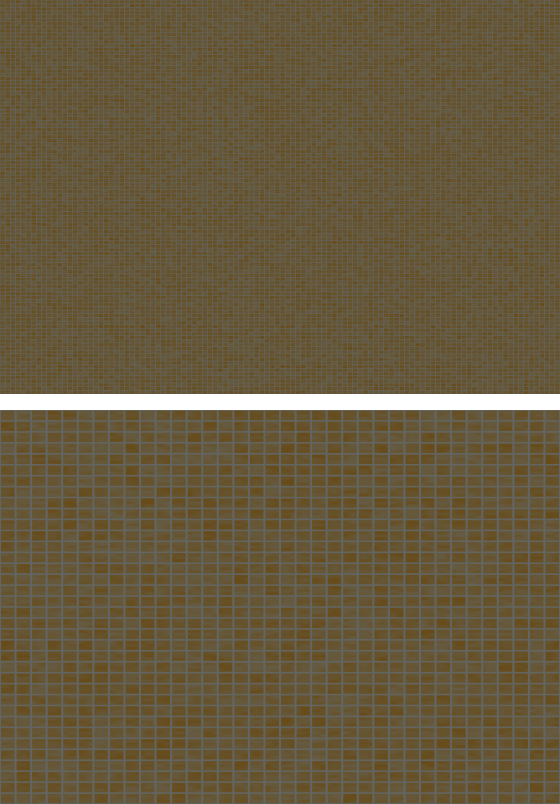
Top: the whole. Bottom: its middle third, enlarged.
Write a Shadertoy shader that draws this texture.

```glsl
const vec2 TILE_COUNT = vec2(108.0, 108.0);
const vec2 GROUT_WIDTH = vec2(0.13, 0.14);
const vec3 BROWN_GLAZE = vec3(0.405, 0.290, 0.085);
const vec3 GREY_GLAZE = vec3(0.395, 0.368, 0.290);
const vec3 GROUT_COLOR = vec3(0.385, 0.398, 0.385);

float hash(vec2 p) {
    vec3 q = fract(vec3(p.xyx) * 0.1031);
    q += dot(q, q.yzx + 33.33);
    return fract((q.x + q.y) * q.z);
}

float valueNoise(vec2 p) {
    vec2 cell = floor(p);
    vec2 f = fract(p);
    f = f * f * (3.0 - 2.0 * f);
    float low = mix(hash(cell), hash(cell + vec2(1.0, 0.0)), f.x);
    float high = mix(hash(cell + vec2(0.0, 1.0)), hash(cell + vec2(1.0)), f.x);
    return mix(low, high, f.y);
}

// Total line width between zero and p, with one line per unit
vec2 lineIntegral(vec2 p, vec2 width) {
    return floor(p) * width + min(fract(p), width);
}

// Box-filtered grid lines, centred on the cell borders
float gridCoverage(vec2 p, vec2 width, vec2 footprint) {
    vec2 start = p + 0.5 * width - 0.5 * footprint;
    vec2 lines = (lineIntegral(start + footprint, width)
                - lineIntegral(start, width)) / footprint;
    return 1.0 - (1.0 - lines.x) * (1.0 - lines.y);
}

// Glaze varies gently per tile, with streaks inside each tile
vec3 tileColor(vec2 p, vec3 brown, vec3 grey) {
    vec2 id = floor(p);
    float shade = hash(id + 17.0) - 0.5;
    float patches = valueNoise(id * 0.13 + 5.0) - 0.5;
    float streaks = valueNoise(p * vec2(1.6, 4.0) + id * 7.0) - 0.5;
    float greyness = 0.47 + 0.46 * shade + 0.06 * patches + 0.50 * streaks;
    return mix(brown, grey, clamp(greyness, 0.0, 1.0));
}

void mainImage(out vec4 fragColor, in vec2 fragCoord) {
    vec2 grid = fragCoord / iResolution.xy * TILE_COUNT;
    vec2 footprint = TILE_COUNT / iResolution.xy;

    vec3 color = tileColor(grid, BROWN_GLAZE, GREY_GLAZE);
    float grout = gridCoverage(grid, GROUT_WIDTH, footprint);
    color = mix(color, GROUT_COLOR, grout);

    fragColor = vec4(color, 1.0);
}
```
